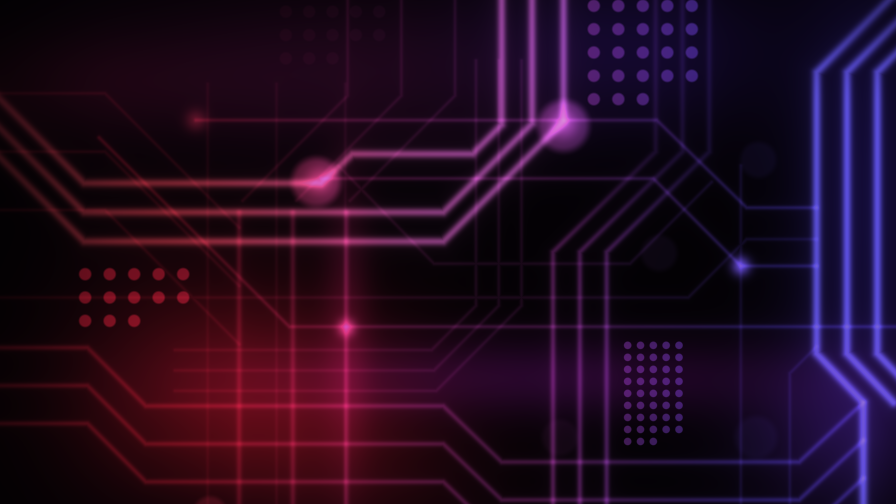
Give the GLSL for this background, as a Shadertoy shader.

```glsl
float segment(vec2 p, vec2 a, vec2 b) {
    vec2 pa = p - a, ba = b - a;
    return length(pa - ba * clamp(dot(pa, ba) / dot(ba, ba), 0.0, 1.0));
}

float path(vec2 p, vec2 a, vec2 b, vec2 c, vec2 d) {
    return min(segment(p, a, b), min(segment(p, b, c), segment(p, c, d)));
}

// Soft line core with a faint halo
float stroke(float d, float width) {
    return exp(-d * d / (width * width)) + 0.16 * exp(-d / (width * 2.5));
}

float glow(vec2 p, vec2 center, vec2 size) {
    vec2 q = (p - center) / size;
    return exp(-dot(q, q));
}

float disc(vec2 p, vec2 center, float radius) {
    return 1.0 - smoothstep(radius * 0.75, radius * 1.15, length(p - center));
}

// Five columns of dots; the last row holds only three
float dots(vec2 p, vec2 topLeft, vec2 pitch, float rows, float radius) {
    vec2 q = (p - topLeft) * vec2(1.0, -1.0) / pitch;
    vec2 cell = clamp(floor(q + 0.5), vec2(0.0), vec2(4.0, rows - 1.0));
    if (cell.y > rows - 1.5) cell.x = min(cell.x, 2.0);
    return disc((q - cell) * pitch, vec2(0.0), radius);
}

vec3 tint(float x) {
    vec3 c = mix(vec3(0.43, 0.06, 0.11), vec3(0.42, 0.14, 0.40), smoothstep(1.2, 4.4, x));
    return mix(c, vec3(0.23, 0.18, 0.60), smoothstep(4.4, 6.8, x));
}

float brightTraces(vec2 p) {
    float d = path(p, vec2(-0.2, 3.67), vec2(0.72, 2.75), vec2(2.75, 2.75), vec2(3.02, 3.0));
    d = min(d, path(p, vec2(3.02, 3.0), vec2(4.05, 3.0), vec2(4.3, 3.25), vec2(4.3, 4.5)));
    for (float i = 0.0; i < 2.0; i++) {
        float y = 2.5 - 0.25 * i, x = 4.56 + 0.27 * i;
        d = min(d, path(p, vec2(-0.2, y + 0.92), vec2(0.72, y), vec2(3.8, y), vec2(x, y + x - 3.8)));
        d = min(d, segment(p, vec2(x, y + x - 3.8), vec2(x, 4.5)));
    }
    float light = stroke(d, 0.036) * (0.55 + 0.45 * smoothstep(0.0, 2.5, p.x));
    // Right-hand bus
    d = segment(p, vec2(7.4, 0.87), vec2(7.4, -0.2));
    for (float i = 0.0; i < 3.0; i++) {
        float x = 7.0 + 0.26 * i;
        d = min(d, path(p, vec2(x + 0.7, 4.4), vec2(x, 3.7), vec2(x, 1.29), vec2(x + 0.4, 0.87)));
    }
    return light + stroke(d, 0.04) * (1.0 - 0.45 * smoothstep(3.4, 4.3, p.y));
}

float mediumTraces(vec2 p) {
    float light = 0.0;
    // Central bus, dimmer toward the top
    for (float i = 0.0; i < 3.0; i++) {
        float x = 4.74 + 0.23 * i;
        float d = path(p, vec2(x, -0.2), vec2(x, 2.16), vec2(x + 0.88, 3.02), vec2(x + 0.88, 4.5));
        light += stroke(d, 0.025) * mix(0.65, 0.22, smoothstep(1.8, 3.2, p.y));
    }
    // Stepped lower rails
    for (float i = 0.0; i < 3.0; i++) {
        vec2 q = p + vec2(0.0, 0.325 * i);
        float d = path(q, vec2(-0.2, 1.34), vec2(0.75, 1.34), vec2(1.25, 0.84), vec2(3.8, 0.84));
        d = min(d, path(q, vec2(3.8, 0.84), vec2(4.3, 0.36), vec2(6.85, 0.36), vec2(7.4, 0.87)));
        light += stroke(d, 0.023) * 0.5;
    }
    // Risers
    for (float i = 0.0; i < 3.0; i++) {
        float x = 2.05 + 0.46 * i;
        light += 0.42 * stroke(segment(p, vec2(x, -0.2), vec2(x, 2.5)), 0.025);
        light += 0.13 * stroke(segment(p, vec2(x - 0.27 + 0.13 * i, 0.0), vec2(x - 0.27 + 0.13 * i, 3.6)), 0.015);
    }
    float d = path(p, vec2(0.85, 3.14), vec2(2.48, 1.52), vec2(5.0, 1.52), vec2(7.8, 1.52));
    d = min(d, path(p, vec2(2.75, 2.79), vec2(5.6, 2.79), vec2(6.35, 2.04), vec2(7.0, 2.04)));
    d = min(d, path(p, vec2(1.68, 3.29), vec2(5.63, 3.29), vec2(6.4, 2.54), vec2(7.0, 2.54)));
    return light + 0.4 * stroke(d, 0.018);
}

float faintTraces(vec2 p) {
    float d = path(p, vec2(0.0, 1.77), vec2(5.9, 1.77), vec2(6.4, 2.27), vec2(7.0, 2.27));
    d = min(d, path(p, vec2(2.9, 2.9), vec2(3.72, 2.06), vec2(5.4, 2.06), vec2(6.1, 2.76)));
    d = min(d, path(p, vec2(6.77, -0.2), vec2(6.77, 1.12), vec2(6.98, 1.33), vec2(7.0, 1.35)));
    d = min(d, segment(p, vec2(6.35, -0.2), vec2(6.35, 2.9)));
    for (float i = 0.0; i < 3.0; i++) {
        float x = 4.08 + 0.195 * i, y = 1.32 - 0.175 * i;
        d = min(d, path(p, vec2(x, 3.8), vec2(x, 1.7), vec2(x - 1.7 + y, y), vec2(1.5, y)));
        x = 2.98 + 0.46 * i;
        d = min(d, path(p, vec2(x, 4.5), vec2(x, 3.5), vec2(x - 0.6, 2.9), vec2(x - 0.9, 2.6)));
        y = 3.52 - 0.5 * i;
        d = min(d, path(p, vec2(0.0, y), vec2(0.9, y), vec2(1.9, y - 1.0), vec2(2.05, y - 1.15)));
    }
    return 0.2 * stroke(d, 0.016);
}

void mainImage(out vec4 fragColor, in vec2 fragCoord) {
    // Canvas is 7.68 by 4.32 units
    vec2 p = fragCoord / iResolution.y * 4.32;
    vec3 hue = tint(p.x);

    // Ambient haze
    vec3 color = vec3(0.012, 0.004, 0.016);
    color += vec3(0.24, 0.025, 0.04) * glow(p, vec2(2.0, 0.9), vec2(1.4, 0.85));
    vec2 beam = mat2(0.77, 0.64, -0.64, 0.77) * (p - vec2(2.5, 0.75));
    color += vec3(0.13, 0.015, 0.03) * glow(vec2(dot(p - vec2(2.5, 0.75), vec2(0.77, -0.64)), beam.y), vec2(0.0), vec2(1.6, 0.9));
    color += vec3(0.15, 0.02, 0.07) * glow(p, vec2(2.97, 1.5), vec2(0.2, 1.2));
    color += vec3(0.13, 0.02, 0.15) * glow(p, vec2(4.7, 1.08), vec2(2.1, 0.32));
    color += vec3(0.10, 0.02, 0.08) * glow(p, vec2(2.9, 3.7), vec2(1.8, 0.65));
    color += vec3(0.07, 0.01, 0.03) * glow(p, vec2(0.7, 3.6), vec2(1.5, 0.45));
    color += vec3(0.05, 0.025, 0.15) * glow(p, vec2(5.4, 3.9), vec2(1.3, 0.7));
    color += vec3(0.05, 0.03, 0.17) * glow(p, vec2(7.4, 2.6), vec2(0.6, 2.0));
    color += vec3(0.10, 0.04, 0.19) * glow(p, vec2(7.2, 0.7), vec2(0.8, 0.7));

    // Circuit traces
    float bright = brightTraces(p);
    color += (hue + vec3(0.05, 0.08, 0.06)) * bright * 0.9;
    color += hue * (mediumTraces(p) + faintTraces(p)) * 0.85;

    // Dot arrays
    color += hue * 0.85 * dots(p, vec2(0.73, 1.97), vec2(0.21, 0.2), 3.0, 0.055);
    color += hue * 0.65 * dots(p, vec2(5.09, 4.27), vec2(0.21, 0.2), 5.0, 0.055);
    color += hue * 0.65 * dots(p, vec2(5.38, 1.36), vec2(0.11, 0.103), 9.0, 0.034);
    color += hue * 0.08 * dots(p, vec2(2.45, 4.22), vec2(0.2), 3.0, 0.055);

    // Glowing nodes
    float nodes = 0.55 * disc(p, vec2(2.71, 2.76), 0.22) + 0.5 * disc(p, vec2(4.83, 3.24), 0.23);
    nodes += 0.8 * glow(p, vec2(2.74, 2.77), vec2(0.13)) + 0.8 * glow(p, vec2(4.83, 3.26), vec2(0.13));
    nodes += 1.1 * glow(p, vec2(2.97, 1.51), vec2(0.075)) + 1.1 * glow(p, vec2(6.35, 2.04), vec2(0.08));
    nodes += 0.5 * glow(p, vec2(1.68, 3.29), vec2(0.09));
    nodes += 0.09 * (disc(p, vec2(5.65, 2.15), 0.16) + disc(p, vec2(6.48, 0.57), 0.19));
    nodes += 0.09 * (disc(p, vec2(4.8, 0.57), 0.16) + disc(p, vec2(6.5, 2.95), 0.16));
    nodes += 0.3 * disc(p, vec2(1.8, -0.08), 0.15);
    color += (hue + 0.04) * nodes;

    // Edge falloff
    vec2 edge = abs(p / vec2(7.68, 4.32) - 0.5);
    color *= 1.0 - 0.45 * smoothstep(0.36, 0.55, edge.x) * step(p.x, 3.84);
    fragColor = vec4(min(color, vec3(0.85)), 1.0);
}
```
